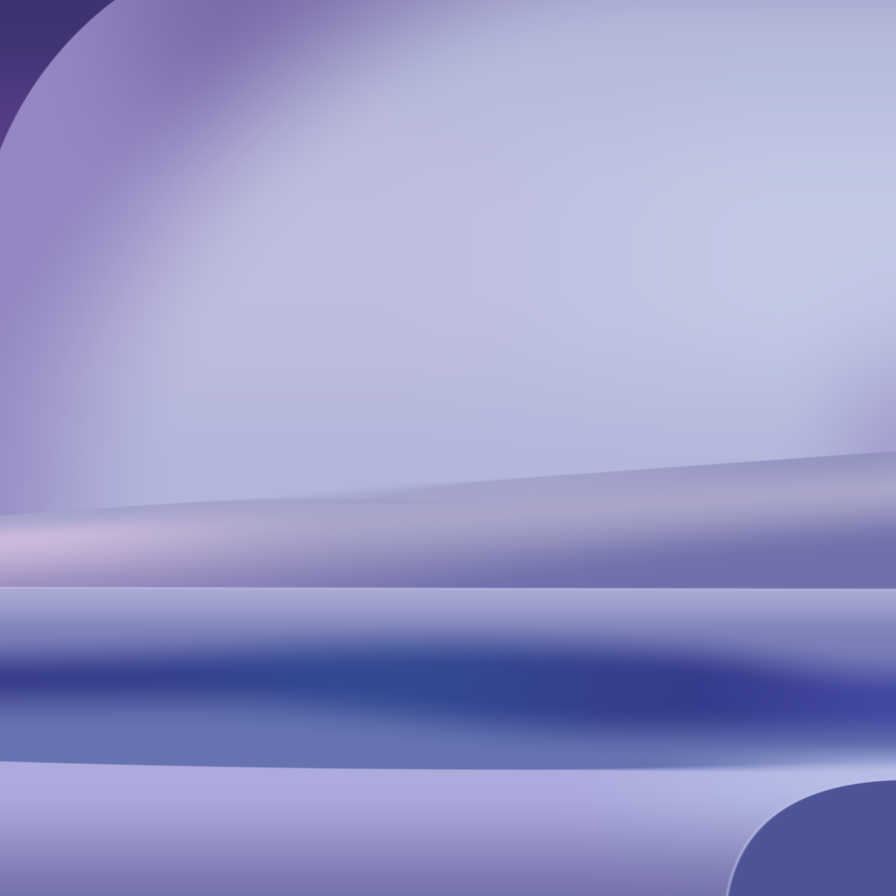
A three.js fragment shader for this background:

```glsl
varying vec2 vUv;

const float EDGE = 0.0013;
const float RIM_WIDTH = 0.0013;
const float SHELF_Y = 0.344;

const vec2 ARC_CENTER = vec2(0.363, 0.6875);
const float ARC_RADIUS = 0.391;
const vec2 GLOW_CENTER = vec2(0.75, 0.40);
const vec2 STONE_CENTER = vec2(1.04, -0.06);
const vec2 STONE_SIZE = vec2(0.231, 0.19);
const float STONE_POWER = 2.7;

const vec3 SKY_WARM = vec3(0.745, 0.74, 0.87);
const vec3 SKY_COOL = vec3(0.76, 0.785, 0.895);
const vec3 SKY_HIGH = vec3(0.70, 0.72, 0.85);
const vec3 SKY_LOW = vec3(0.70, 0.715, 0.86);
const vec3 SKY_LEFT = vec3(0.58, 0.53, 0.76);
const vec3 SKY_TOP = vec3(0.49, 0.43, 0.67);
const vec3 CORNER_DARK = vec3(0.24, 0.20, 0.45);
const vec3 CORNER_PLUM = vec3(0.34, 0.24, 0.53);
const vec3 RIDGE_LEFT = vec3(0.64, 0.64, 0.80);
const vec3 RIDGE_RIGHT = vec3(0.58, 0.58, 0.76);
const vec3 SHEEN_LEFT = vec3(0.80, 0.73, 0.86);
const vec3 SHEEN_RIGHT = vec3(0.665, 0.65, 0.79);
const vec3 HILL_LEFT = vec3(0.58, 0.53, 0.74);
const vec3 HILL_RIGHT = vec3(0.44, 0.44, 0.67);
const vec3 SHELF_LIGHT = vec3(0.66, 0.66, 0.83);
const vec3 SHELF_MID = vec3(0.48, 0.50, 0.72);
const vec3 SHELF_LOW = vec3(0.40, 0.45, 0.69);
const vec3 DEEP_BLUE = vec3(0.19, 0.28, 0.57);
const vec3 DEEP_INDIGO = vec3(0.20, 0.22, 0.54);
const vec3 FLOOR_LIGHT = vec3(0.68, 0.67, 0.87);
const vec3 FLOOR_COOL = vec3(0.71, 0.74, 0.90);
const vec3 FLOOR_DARK = vec3(0.45, 0.44, 0.66);
const vec3 STONE = vec3(0.30, 0.33, 0.59);
const vec3 RIM = vec3(0.76, 0.76, 0.92);

float bell(float value, float center, float width) {
  float t = (value - center) / width;
  return exp(-t * t);
}

float below(float y, float top, float softness) {
  return 1.0 - smoothstep(-softness, softness, y - top);
}

vec3 skyColor(vec2 p) {
  vec3 light = mix(SKY_WARM, SKY_COOL, smoothstep(0.4, 0.9, p.x));
  light = mix(light, SKY_HIGH, smoothstep(0.75, 1.02, p.y));
  light = mix(light, SKY_LOW, 1.0 - smoothstep(0.45, 0.68, p.y));
  float lowerRight = smoothstep(0.86, 1.04, p.x) * bell(p.y, 0.48, 0.12);
  light = mix(light, SKY_LEFT, 0.6 * lowerRight);

  // Violet shade curving around the upper left
  float reach = length(vec2(max(GLOW_CENTER.x - p.x, 0.0), p.y - GLOW_CENTER.y));
  vec3 violet = mix(SKY_LEFT, SKY_TOP, smoothstep(0.02, 0.25, p.x) * smoothstep(0.75, 1.0, p.y));
  float farEdge = mix(0.83, 0.77, smoothstep(0.5, 0.9, p.y));
  vec3 color = mix(light, violet, smoothstep(0.55, farEdge, reach));

  // Dark corner outside a quarter arc
  vec2 toCorner = max(vec2(ARC_CENTER.x - p.x, p.y - ARC_CENTER.y), 0.0);
  float outside = smoothstep(-EDGE, EDGE, length(toCorner) - ARC_RADIUS);
  vec3 corner = mix(CORNER_PLUM, CORNER_DARK, smoothstep(0.84, 0.98, p.y));
  return mix(color, corner, outside);
}

vec3 hillColor(vec2 p, float ridge) {
  vec3 crest = mix(RIDGE_LEFT, RIDGE_RIGHT, smoothstep(0.55, 1.0, p.x));
  vec3 sheen = mix(SHEEN_LEFT, SHEEN_RIGHT, smoothstep(0.0, 0.4, p.x));
  vec3 base = mix(HILL_LEFT, HILL_RIGHT, smoothstep(0.0, 0.6, p.x));
  float sheenY = mix(0.395, 0.453, p.x);
  vec3 color = mix(sheen, crest, smoothstep(sheenY, ridge, p.y));
  float fade = 0.065 + 0.025 * bell(p.x, 0.45, 0.3);
  return mix(color, base, 1.0 - smoothstep(sheenY - fade, sheenY + 0.005, p.y));
}

vec3 shelfColor(vec2 p) {
  vec3 color = mix(SHELF_MID, SHELF_LIGHT, smoothstep(0.285, SHELF_Y, p.y));
  color = mix(color, SHELF_LOW, 1.0 - smoothstep(0.19, 0.26, p.y));

  // Dark trough, dipping toward the right
  float right = smoothstep(0.75, 1.0, p.x);
  float top = 0.293 + 0.015 * bell(p.x, 0.5, 0.3) - 0.012 * right;
  float bottom = 0.186 - 0.033 * smoothstep(0.2, 0.7, p.x);
  float fall = 0.055 + 0.01 * right;
  float trough = (1.0 - smoothstep(top - fall, top, p.y)) * smoothstep(bottom, bottom + 0.06, p.y);
  vec3 deep = mix(DEEP_INDIGO, DEEP_BLUE, bell(p.x, 0.42, 0.22));
  deep += vec3(0.05, 0.05, 0.08) * right;
  color = mix(color, deep, 0.96 * trough);

  float reflected = smoothstep(0.7, 1.0, p.x) * (1.0 - smoothstep(0.14, 0.175, p.y));
  return mix(color, FLOOR_COOL, 0.7 * reflected);
}

vec3 floorColor(vec2 p) {
  vec3 light = mix(FLOOR_LIGHT, FLOOR_COOL, smoothstep(0.6, 0.95, p.x));
  return mix(FLOOR_DARK, light, smoothstep(-0.02, 0.13, p.y));
}

void main() {
  vec2 p = vUv;
  vec3 color = skyColor(p);

  // Hill with a misty middle and a thin fold
  float ridge = 0.4245 + 0.072 * p.x - 0.004 * bell(p.x, 0.36, 0.1);
  float ridgeSoftness = EDGE + 0.009 * bell(p.x, 0.4, 0.09);
  color = mix(color, hillColor(p, ridge), below(p.y, ridge, ridgeSoftness));
  float fold = bell(p.x, 0.42, 0.1) * bell(p.y, 0.44, 0.0025);
  color = mix(color, RIDGE_RIGHT, 0.3 * fold);

  // Shelf and its bright lip
  float shelfTop = SHELF_Y - 0.002 * p.x;
  color = mix(color, shelfColor(p), below(p.y, shelfTop, EDGE));
  color = mix(color, RIM, 0.6 * bell(p.y, shelfTop, RIM_WIDTH));

  float floorTop = 0.141 + 0.026 * (p.x - 0.6) * (p.x - 0.6);
  float floorSoftness = EDGE + 0.007 * smoothstep(0.6, 0.95, p.x);
  color = mix(color, floorColor(p), below(p.y, floorTop, floorSoftness));

  // Rounded stone in the lower right
  vec2 q = pow(abs(p - STONE_CENTER) / STONE_SIZE, vec2(STONE_POWER));
  float stone = (pow(q.x + q.y, 1.0 / STONE_POWER) - 1.0) * STONE_SIZE.y;
  color = mix(color, STONE, below(stone, 0.0, EDGE));
  color = mix(color, RIM, 0.5 * bell(stone, RIM_WIDTH, RIM_WIDTH));

  gl_FragColor = vec4(color, 1.0);
}
```
